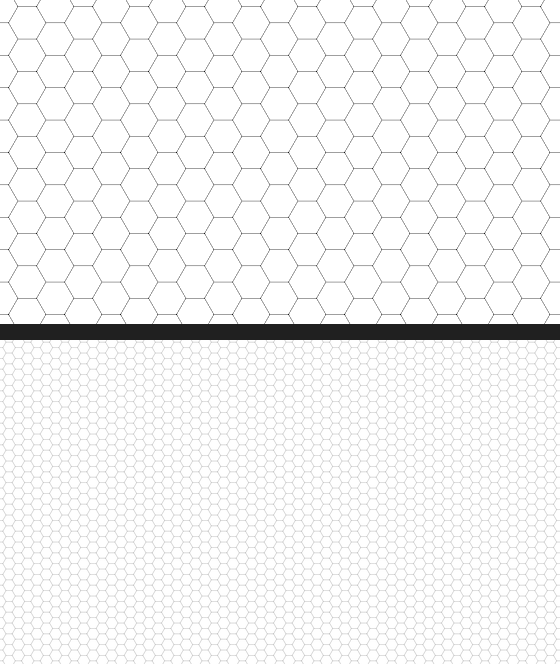
Top: one tile. Bottom: repeated 3 by 3.
A WebGL 1 fragment shader for this pattern:

```glsl
precision highp float;

uniform vec2 u_resolution;

const float SQRT3 = 1.7320508;
const float REPEATS = 10.0;                   // across and down
const vec2 CELL = vec2(1.0, 1.0 / SQRT3);     // holds two hexagons
const vec2 PHASE = vec2(0.486, 0.295);        // first centre, in cells
const float INRADIUS = 0.5 / SQRT3;
const float LINE_WIDTH = 0.0067;
const float DOT_RADIUS = 0.009;
const vec3 PAPER = vec3(1.0);
const vec3 INK = vec3(0.0);

// Offset from the nearest centre of a rectangular lattice
vec2 latticeOffset(vec2 p, vec2 period) {
  return p - period * floor(p / period + 0.5);
}

// Offset from the nearest hexagon centre, folded into one quadrant
vec2 hexOffset(vec2 p) {
  vec2 a = latticeOffset(p, CELL);
  vec2 b = latticeOffset(p - 0.5 * CELL, CELL);
  return abs(dot(a, a) < dot(b, b) ? a : b);
}

float edgeDistance(vec2 q) {
  return INRADIUS - max(q.y, dot(q, vec2(0.5 * SQRT3, 0.5)));
}

float cornerDistance(vec2 q) {
  return min(length(q - vec2(1.0 / 3.0, 0.0)),
             length(q - vec2(1.0 / 6.0, INRADIUS)));
}

// Share of a pixel covered by a line, also when thinner than the pixel
float lineCoverage(float d, float width, float pixel) {
  float h = 0.5 * width;
  float r = 0.5 * pixel;
  return clamp((min(d + r, h) - max(d - r, -h)) / pixel, 0.0, 1.0);
}

float dotCoverage(float d, float radius, float pixel) {
  float strength = min(1.0, 2.0 * radius / pixel);
  return strength * strength * clamp(0.5 + (radius - d) / pixel, 0.0, 1.0);
}

void main() {
  vec2 cells = gl_FragCoord.xy / u_resolution * REPEATS;
  float pixel = REPEATS / u_resolution.x;
  vec2 q = hexOffset((cells - PHASE) * CELL);

  // Hairline edges with a small dot at each joint
  float line = lineCoverage(edgeDistance(q), LINE_WIDTH, pixel);
  float joint = dotCoverage(cornerDistance(q), DOT_RADIUS, pixel);
  gl_FragColor = vec4(mix(PAPER, INK, max(line, joint)), 1.0);
}
```
